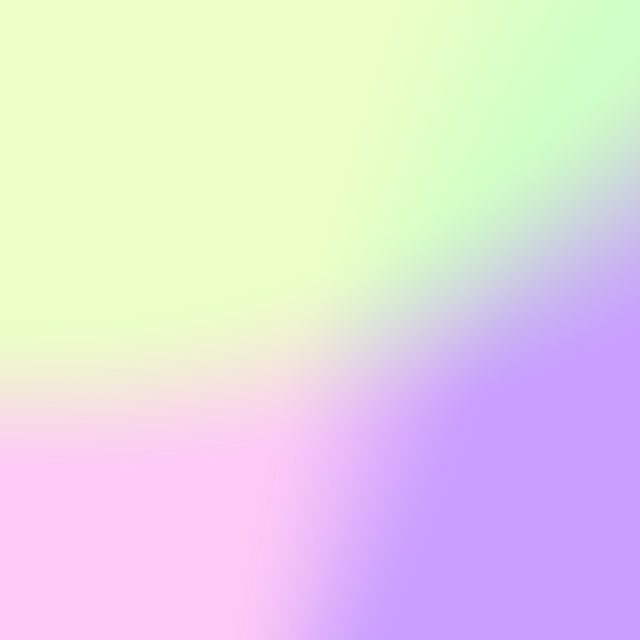
Reproduce this background procedurally as a WebGL 1 fragment shader.

```glsl
precision highp float;

uniform vec2 u_resolution;

const vec3 LIME = vec3(0.925, 1.0, 0.780);
const vec3 MINT = vec3(0.812, 1.0, 0.775);
const vec3 PINK = vec3(0.994, 0.792, 0.965);
const vec3 VIOLET = vec3(0.784, 0.620, 1.0);

// Horizon between the upper and lower colours, rising to the right
const float HORIZON_BASE = 0.375;
const float HORIZON_RISE = 0.325;
const float HORIZON_BEND = 2.3;
const float HORIZON_BLUR = 0.130;
const float HORIZON_BLUR_GROWTH = 0.120;

// Slanted seams: x = base at the bottom edge, y = change with height
const vec2 UPPER_SEAM = vec2(0.312, 0.480);
const vec2 UPPER_BLUR = vec2(-0.005, 0.225);
const vec2 LOWER_SEAM = vec2(0.482, 0.300);
const vec2 LOWER_BLUR = vec2(0.140, 0.130);
const float MIN_BLUR = 0.08;

float softStep(float center, float halfWidth, float value) {
  return smoothstep(center - halfWidth, center + halfWidth, value);
}

// Blend factor across a seam that leans and widens with height
float seamBlend(vec2 uv, vec2 seam, vec2 blur) {
  float center = seam.x + seam.y * uv.y;
  float halfWidth = max(blur.x + blur.y * uv.y, MIN_BLUR);
  return softStep(center, halfWidth, uv.x);
}

void main() {
  vec2 uv = gl_FragCoord.xy / u_resolution;

  // Left-to-right blends of each half
  vec3 upper = mix(LIME, MINT, seamBlend(uv, UPPER_SEAM, UPPER_BLUR));
  vec3 lower = mix(PINK, VIOLET, seamBlend(uv, LOWER_SEAM, LOWER_BLUR));

  // Curved vertical blend
  float bend = pow(uv.x, HORIZON_BEND);
  float horizon = HORIZON_BASE + HORIZON_RISE * bend;
  float blur = HORIZON_BLUR + HORIZON_BLUR_GROWTH * bend;
  vec3 color = mix(lower, upper, softStep(horizon, blur, uv.y));

  gl_FragColor = vec4(color, 1.0);
}
```
